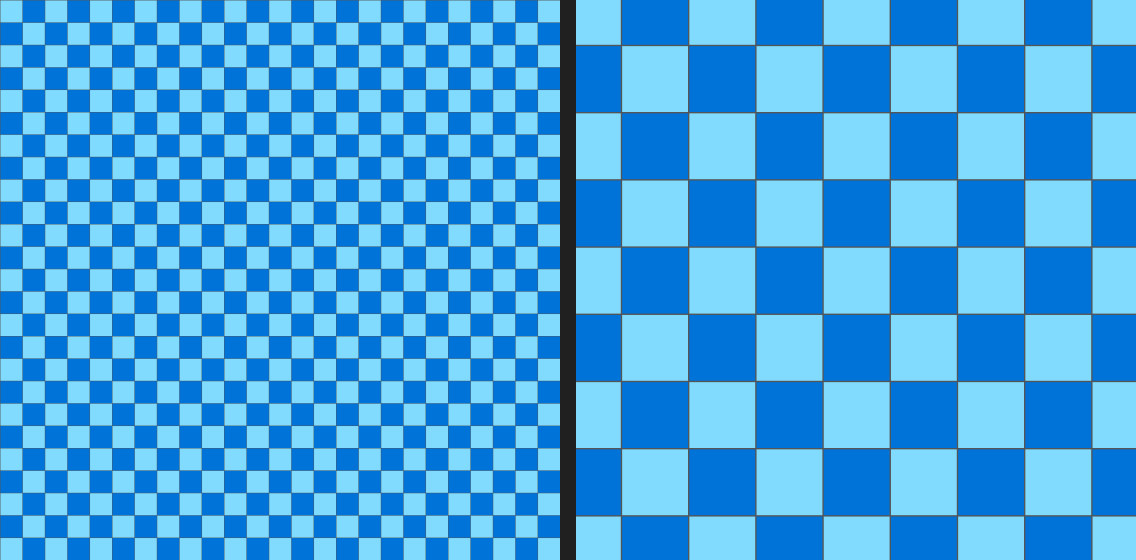
Left, the full canvas; right, a detail of the centre.
Reproduce this pattern procedurally as a Shadertoy shader.

```glsl
// Two-tone blue checkerboard of 25 by 25 cells, with a thin grey line along
// the left and top side of each cell. Every colour is weighted by its exact
// area within the pixel, so edges stay smooth at any canvas size.

const float CELLS = 25.0;        // cells along the canvas height
const float LINE_WIDTH = 0.02;   // as a fraction of one cell
const vec3 LIGHT_BLUE = vec3(0.50, 0.86, 1.00);
const vec3 DEEP_BLUE = vec3(0.00, 0.45, 0.85);
const vec3 LINE_GREY = vec3(0.333);

// Length of line-free even cells between 0 and p, per axis
vec2 evenLength(vec2 p) {
    float open = 1.0 - LINE_WIDTH;
    return floor(p * 0.5) * open + clamp(mod(p, 2.0) - LINE_WIDTH, 0.0, open);
}

// Share of even cells within a box of the given size around p, per axis
vec2 evenCoverage(vec2 p, float size) {
    return (evenLength(p + 0.5 * size) - evenLength(p - 0.5 * size)) / size;
}

void mainImage(out vec4 fragColor, in vec2 fragCoord) {
    // Cell coordinates, counted from the top left
    float pixelSize = CELLS / iResolution.y;
    vec2 p = vec2(fragCoord.x, iResolution.y - fragCoord.y) * pixelSize;

    // Odd cells are the even ones shifted by one
    vec2 even = evenCoverage(p, pixelSize);
    vec2 odd = evenCoverage(p - 1.0, pixelSize);

    // Matching parity is light, mixed parity is deep, the rest is line
    float light = even.x * even.y + odd.x * odd.y;
    float deep = even.x * odd.y + odd.x * even.y;
    float line = 1.0 - light - deep;

    fragColor = vec4(light * LIGHT_BLUE + deep * DEEP_BLUE + line * LINE_GREY, 1.0);
}
```
